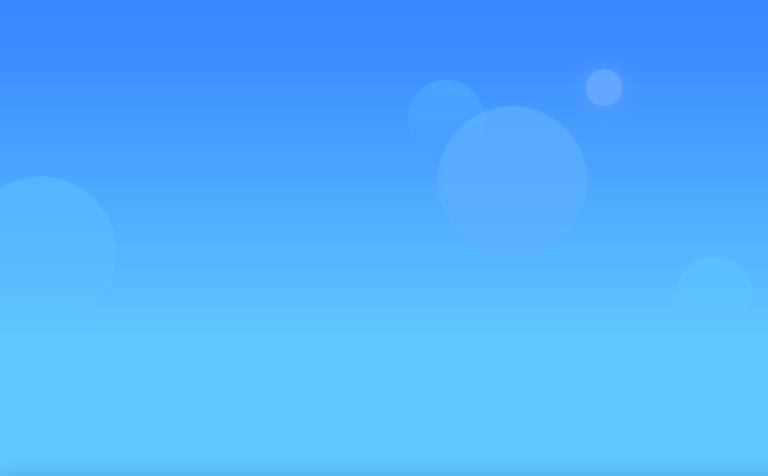
Write a WebGL 1 fragment shader that draws this background.

```glsl
precision highp float;
// Calm blue sky gradient with soft translucent discs and a small glowing orb.
uniform vec2 u_resolution;

const vec3 SKY_TOP = vec3(0.222, 0.532, 1.0);
const vec3 SKY_HIGH = vec3(0.245, 0.562, 1.0);
const vec3 SKY_LOW = vec3(0.372, 0.775, 1.0);
const vec3 CYAN = vec3(0.372, 0.778, 1.0);
const vec3 PALE_TOP = vec3(0.40, 0.72, 1.0);
const vec3 PALE_BOTTOM = vec3(0.41, 0.675, 1.0);
const vec3 ORB = vec3(0.39, 0.65, 1.0);
const vec3 SHADOW = vec3(0.33, 0.69, 0.91);

// Vertical gradient, depth runs from 0 at the top to 1 at the bottom
vec3 sky(float depth) {
  vec3 upper = mix(SKY_TOP, SKY_HIGH, smoothstep(0.0, 0.17, depth));
  return mix(upper, SKY_LOW, clamp((depth - 0.14) / 0.56, 0.0, 1.0));
}

// Antialiased coverage of a disc
float disc(vec2 p, vec2 center, float radius, float pixel) {
  return 1.0 - smoothstep(-0.75 * pixel, 0.75 * pixel, length(p - center) - radius);
}

// Disc whose colour and opacity change from its top to its bottom
vec3 gradientDisc(vec3 base, vec2 p, vec2 center, float radius, float pixel,
                  vec3 topColor, vec3 bottomColor, vec2 opacity) {
  float t = clamp((p.y - center.y) / (2.0 * radius) + 0.5, 0.0, 1.0);
  float alpha = mix(opacity.x, opacity.y, t) * disc(p, center, radius, pixel);
  return mix(base, mix(topColor, bottomColor, t), alpha);
}

// Soft halo that falls off outside a disc
float halo(vec2 p, vec2 center, float radius, float spread) {
  float d = max(length(p - center) - radius, 0.0) / spread;
  return exp(-3.0 * d * d);
}

void main() {
  // Canvas heights, with y pointing down
  float pixel = 1.0 / u_resolution.y;
  vec2 p = vec2(gl_FragCoord.x, u_resolution.y - gl_FragCoord.y) * pixel;
  vec3 color = sky(p.y);

  // Cyan discs that dissolve downwards
  color = gradientDisc(color, p, vec2(0.086, 0.529), 0.158, pixel, CYAN, CYAN, vec2(0.48, 0.1));
  color = gradientDisc(color, p, vec2(0.938, 0.249), 0.081, pixel, CYAN, CYAN, vec2(0.34, 0.0));
  color = gradientDisc(color, p, vec2(1.499, 0.620), 0.080, pixel, CYAN, CYAN, vec2(0.6, 0.1));

  // Large pale disc
  color = gradientDisc(color, p, vec2(1.077, 0.380), 0.157, pixel,
                       PALE_TOP, PALE_BOTTOM, vec2(0.55, 0.35));

  // Small orb with its glow
  vec2 orbCenter = vec2(1.269, 0.184);
  color = mix(color, ORB, 0.22 * halo(p, orbCenter, 0.039, 0.035));
  color = mix(color, ORB, disc(p, orbCenter, 0.039, pixel));

  // Shadow along the bottom edge, fading towards the left corner
  float shade = smoothstep(0.965, 1.005, p.y) * smoothstep(-0.03, 0.04, p.x);
  color = mix(color, SHADOW, 0.6 * shade);

  gl_FragColor = vec4(color, 1.0);
}
```
